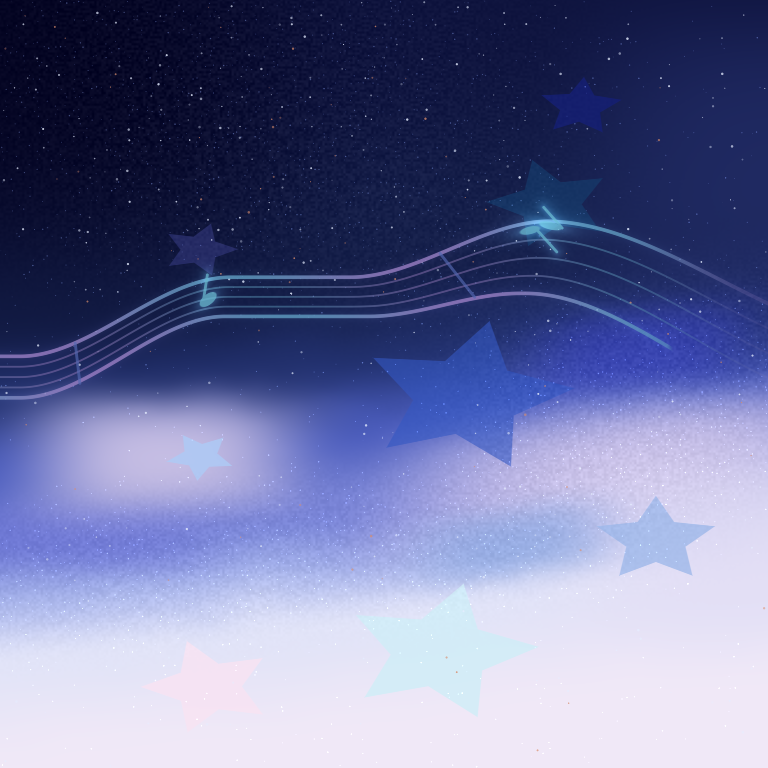
Write a WebGL 1 fragment shader that draws this background.

```glsl
precision highp float;
uniform vec2 u_resolution;

float hash(vec2 p) {
  return fract(sin(dot(p, vec2(127.1, 311.7))) * 43758.5);
}

float noise(vec2 p) {
  vec2 i = floor(p), f = fract(p);
  f = f * f * (3. - 2. * f);
  return mix(mix(hash(i), hash(i + vec2(1, 0)), f.x),
             mix(hash(i + vec2(0, 1)), hash(i + 1.), f.x), f.y);
}

float fbm(vec2 p) {
  float sum = 0., gain = .5;
  for (int i = 0; i < 4; i++) {
    sum += gain * noise(p);
    p = p * 2.03 + 7.1;
    gain *= .5;
  }
  return sum;
}

// Soft, flat-topped patch with a sheared axis; area is center and radii
float patchMask(vec2 p, vec4 area, float slope) {
  vec2 d = p - area.xy;
  d.y -= slope * d.x;
  d /= area.zw;
  return exp(-dot(d * d, d * d) - .4 * dot(d, d));
}

vec3 addPatch(vec3 col, vec2 p, vec4 area, float slope, vec4 tint) {
  return mix(col, tint.rgb, tint.a * patchMask(p, area, slope));
}

float stroke(float d, float halfWidth, float px) {
  return 1. - smoothstep(-.6, .6, (d - halfWidth) / px);
}

float segment(vec2 p, vec2 a, vec2 b) {
  vec2 ab = b - a;
  return length(p - a - ab * clamp(dot(p - a, ab) / dot(ab, ab), 0., 1.));
}

// Squat five-pointed star; shape is center, radius and clockwise turn
vec3 addStar(vec3 col, vec2 p, vec4 shape, vec4 tint, float px) {
  vec2 q = (p - shape.xy) / vec2(1, .71);
  float halfSector = .628319;
  float a = abs(mod(atan(q.x, q.y) - shape.w + halfSector, 2. * halfSector) - halfSector);
  vec2 tip = vec2(shape.z, 0);
  vec2 edge = .5 * shape.z * vec2(cos(halfSector), sin(halfSector)) - tip;
  vec2 w = length(q) * vec2(cos(a), sin(a)) - tip;
  float d = (edge.y * w.x - edge.x * w.y) / length(edge);
  return mix(col, tint.rgb, tint.a * stroke(d, 0., px * 1.3));
}

// Height of a stave line: 0 is the top line, 1 the bottom one
float staveHeight(float x, float k) {
  float top = .536 + .103 * smoothstep(.026, .3, x)
    + .073 * smoothstep(.456, .716, x) - .156 * smoothstep(.71, 1.172, x);
  float bottom = .482 + .106 * smoothstep(.026, .293, x)
    + .03 * smoothstep(.48, .677, x) - .169 * smoothstep(.684, 1.107, x);
  return mix(top, bottom, k);
}

vec3 addStave(vec3 col, vec2 p, float px) {
  for (int i = 0; i < 5; i++) {
    float k = float(i) / 4., outer = step(.4, abs(k - .5));
    float y = staveHeight(p.x, k);
    float slope = (staveHeight(p.x + .002, k) - y) / .002;
    float d = abs(p.y - y) / sqrt(1. + slope * slope);
    float fade = 1. - .75 * smoothstep(.78, 1., p.x);
    if (i == 4) fade *= 1. - smoothstep(.868, .878, p.x);
    float hue = .5 + .5 * sin(p.x * 13. + .9 - k);
    vec3 tint = mix(vec3(.34, .56, .69), vec3(.55, .45, .7), hue);
    col = mix(col, tint, fade * mix(.5, .8, outer) * stroke(d, .0012 + .0012 * outer, px));
    col += tint * fade * outer * .1 * exp(-d * 180.);
  }
  return col;
}

// Glowing note: stem holds both ends, head its center and radii
vec3 addNote(vec3 col, vec2 p, vec4 stem, vec4 head, float lean, float px) {
  vec2 q = p - head.xy;
  q.y -= lean * q.x;
  float oval = (length(q / head.zw) - 1.) * head.w;
  float d = min(segment(p, stem.xy, stem.zw) - .0018, oval);
  vec3 tint = vec3(.4, .7, .79);
  col += tint * .25 * exp(-max(d, 0.) * 160.);
  return mix(col, tint, .75 * stroke(d, 0., px));
}

// Scattered specks, one candidate in each cell
float specks(vec2 p, float cells, float density, float radius, float px) {
  vec2 id = floor(p * cells);
  vec2 spot = .2 + .6 * vec2(hash(id + 3.7), hash(id + 9.2));
  float d = length(fract(p * cells) - spot) / cells;
  float size = radius * (.5 + hash(id + 5.1));
  return step(hash(id), density) * (.35 + .65 * hash(id + 1.3)) * stroke(d, size, px);
}

// Sky gradient along the tilted height h
vec3 sky(float h) {
  vec3 col = mix(vec3(.94, .91, .97), vec3(.88, .89, .97), smoothstep(.05, .21, h));
  col = mix(col, vec3(.64, .69, .91), smoothstep(.19, .29, h));
  col = mix(col, vec3(.44, .49, .83), smoothstep(.26, .35, h));
  col = mix(col, vec3(.29, .36, .74), smoothstep(.34, .45, h));
  col = mix(col, vec3(.14, .2, .45), smoothstep(.43, .55, h));
  col = mix(col, vec3(.08, .12, .29), smoothstep(.52, .65, h));
  return mix(col, vec3(.055, .075, .24), smoothstep(.65, .95, h));
}

void main() {
  vec2 p = gl_FragCoord.xy / u_resolution;
  float px = 1. / min(u_resolution.x, u_resolution.y);
  float cloud = fbm(p * vec2(4, 7)) - .47;
  vec3 col = sky(p.y - .13 * (p.x - .5) + .05 * cloud);

  // Dark corner, blue glows and pale clouds
  vec2 q = p + .03 * cloud;
  col = addPatch(col, p, vec4(0, 1, .4, .4), 0., vec4(.01, .01, .12, .9));
  col = addPatch(col, p, vec4(1.02, .78, .28, .22), 0., vec4(.14, .18, .42, .7));
  col = addPatch(col, q, vec4(.84, .545, .16, .06), .15, vec4(.22, .26, .72, .75));
  col = addPatch(col, q, vec4(.08, .3, .2, .05), 0., vec4(.42, .45, .83, .55));
  col = addPatch(col, q, vec4(.215, .405, .19, .085), .05, vec4(.77, .74, .89, 1));
  col = addPatch(col, q, vec4(.82, .39, .32, .09), .15, vec4(.8, .76, .9, .9));
  col = addPatch(col, q, vec4(1, .29, .28, .13), .1, vec4(.89, .87, .96, .9));
  col = addPatch(col, q, vec4(.67, .295, .13, .05), .1, vec4(.52, .64, .87, .65));

  // Translucent stars
  col = addStar(col, p, vec4(.756, .861, .055, .08), vec4(.08, .12, .46, .8), px);
  col = addStar(col, p, vec4(.716, .735, .083, -.28), vec4(.08, .23, .42, .7), px);
  col = addStar(col, p, vec4(.26, .675, .05, .3), vec4(.17, .19, .44, .75), px);
  col = addStar(col, p, vec4(.608, .484, .141, .21), vec4(.2, .34, .76, .6), px);
  col = addStar(col, p, vec4(.261, .406, .045, .72), vec4(.68, .79, .96, .85), px);
  col = addStar(col, p, vec4(.854, .297, .081, 0), vec4(.6, .71, .91, .75), px);
  col = addStar(col, p, vec4(.573, .151, .129, .24), vec4(.81, .93, .97, .8), px);
  col = addStar(col, p, vec4(.271, .106, .088, -.32), vec4(.97, .89, .95, .85), px);

  // Fine dust and brighter specks
  float upper = patchMask(p, vec4(.34, .85, .4, .24), -.1);
  float lower = patchMask(p, vec4(.3, .27, .55, .1), .1) + patchMask(p, vec4(.85, .48, .28, .16), .2);
  float haze = upper + lower;
  col += .07 * haze * (noise(p * 330.) - .4);
  col += vec3(.24, .28, .36) * specks(p, 170., .03 + .22 * haze, .0006, px);
  vec3 warm = vec3(.85, .55, .42), cool = vec3(.9, .93, 1);
  vec3 tint = mix(cool, warm, step(.82, hash(floor(p * 75.) + 8.4)));
  col = mix(col, tint, .85 * specks(p, 75., .04 + .16 * upper + .05 * lower, .0011, px));

  // Stave, bar lines and notes
  col = addStave(col, p, px);
  float bars = min(segment(p, vec2(.098, .553), vec2(.104, .501)),
                   segment(p, vec2(.573, .67), vec2(.618, .613)));
  col = mix(col, vec3(.33, .41, .7), .65 * stroke(bars, .0019, px));
  col = addNote(col, p, vec4(.27, .642, .265, .61), vec4(.271, .61, .011, .008), .5, px);
  col = addNote(col, p, vec4(.708, .73, .732, .703), vec4(.717, .706, .015, .005), -.2, px);
  col = addNote(col, p, vec4(.697, .703, .725, .672), vec4(.69, .7, .013, .005), .2, px);
  gl_FragColor = vec4(clamp(col, 0., 1.), 1);
}
```
